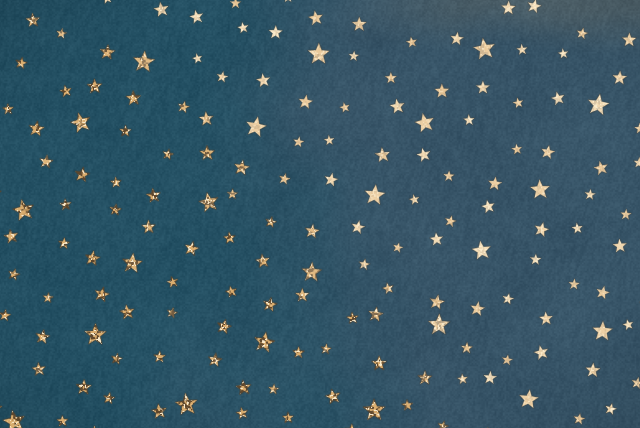
A Shadertoy shader for this pattern:

```glsl
// Scattered gold foil stars on grained petrol-blue leather.

const float CELL = 0.097;         // star spacing, in canvas heights
const float JITTER = 0.56;        // share of a cell a star may wander
const float GRID_TILT = 0.22;     // rotation of the scatter grid
const float STAR_TILT = 0.5;      // range of star rotation
const float R_SMALL = 0.0122;
const float R_MEDIUM = 0.0162;
const float R_LARGE = 0.0240;
const float INNER = 0.45;         // inner to outer star radius
const float SOFTNESS = 0.0013;    // half width of the star edges
const float GRAIN = 0.045;        // leather grain contrast

const vec3 TEAL = vec3(0.140, 0.315, 0.390);
const vec3 SLATE = vec3(0.215, 0.330, 0.405);
const vec3 HAZE = vec3(0.300, 0.375, 0.410);
const vec3 BROWN = vec3(0.34, 0.25, 0.15);
const vec3 GOLD = vec3(0.85, 0.67, 0.42);
const vec3 PEACH = vec3(0.91, 0.77, 0.58);
const vec3 CREAM = vec3(0.98, 0.92, 0.80);

// Integer hash giving two values from 0 to 1
vec2 hash2(vec2 p) {
    uvec2 v = uvec2(ivec2(floor(p))) * 1664525u + 1013904223u;
    v.x += v.y * 1664525u;
    v.y += v.x * 1664525u;
    v ^= v >> 16u;
    v.x += v.y * 1664525u;
    v.y += v.x * 1664525u;
    v ^= v >> 16u;
    return vec2(v & 65535u) / 65535.0;
}

float noise(vec2 p) {
    vec2 i = floor(p), f = fract(p);
    f = f * f * (3.0 - 2.0 * f);
    float low = mix(hash2(i).x, hash2(i + vec2(1, 0)).x, f.x);
    float high = mix(hash2(i + vec2(0, 1)).x, hash2(i + vec2(1, 1)).x, f.x);
    return mix(low, high, f.y);
}

float fbm(vec2 p) {
    float sum = 0.0, amp = 0.5;
    for (int i = 0; i < 4; i++) {
        sum += amp * noise(p);
        p = p * 2.03 + 17.3;
        amp *= 0.5;
    }
    return sum;
}

mat2 rotation(float a) {
    return mat2(cos(a), sin(a), -sin(a), cos(a));
}

// Signed distance to a five-pointed star with one point up
float starDistance(vec2 p, float radius) {
    const float SECTOR = 1.2566371;
    float a = atan(p.x, p.y);
    a = abs(mod(a + 0.5 * SECTOR, SECTOR) - 0.5 * SECTOR);
    vec2 q = length(p) * vec2(cos(a), sin(a));
    vec2 tip = vec2(radius, 0.0);
    vec2 notch = INNER * radius * vec2(cos(0.5 * SECTOR), sin(0.5 * SECTOR));
    vec2 edge = notch - tip, d = q - tip;
    float along = clamp(dot(d, edge) / dot(edge, edge), 0.0, 1.0);
    float side = edge.x * d.y - edge.y * d.x;
    return -sign(side) * length(d - edge * along);
}

// Leather: broad tone shifts, upright fibres and fine grain
vec3 leather(vec2 p) {
    float tone = smoothstep(0.25, 1.0, p.x + 0.7 * (fbm(p * 2.5) - 0.5));
    vec3 color = mix(TEAL, SLATE, tone);
    float corner = smoothstep(0.90, 1.03, p.y + 0.06 * fbm(p * 5.0));
    color = mix(color, HAZE, corner * smoothstep(0.7, 1.2, p.x));
    float fibre = noise(rotation(0.25) * p * vec2(150.0, 50.0)) - 0.5;
    float grain = noise(p * 260.0) - 0.5;
    float mottle = fbm(p * 9.0) - 0.47;
    color += GRAIN * (0.6 * fibre + grain + mottle) * vec3(0.9, 1.0, 1.0);
    float border = smoothstep(0.55, 1.0, length((p - vec2(0.75, 0.5)) * vec2(0.8, 1.1)));
    return color * (1.0 - 0.12 * border);
}

// Foil: smooth and pale where lit, broken into dark flakes where worn
vec3 foil(vec2 p, float worn, float tint) {
    float flake = noise(p * 210.0 + 40.0);
    float spark = noise(p * 290.0 + 90.0);
    vec3 smoothFoil = mix(PEACH, CREAM, clamp(0.7 * tint + 0.5 * spark, 0.0, 1.0));
    vec3 flaked = mix(BROWN, GOLD, smoothstep(0.25, 0.62, flake));
    flaked = mix(flaked, CREAM, smoothstep(0.6, 0.85, spark));
    return mix(smoothFoil, flaked, worn);
}

void mainImage(out vec4 fragColor, in vec2 fragCoord) {
    vec2 p = fragCoord / iResolution.y;
    float aa = max(SOFTNESS, 0.75 / iResolution.y);
    vec3 color = leather(p);
    mat2 tilt = rotation(GRID_TILT);
    vec2 home = floor(tilt * p / CELL);

    for (int y = -1; y <= 1; y++)
    for (int x = -1; x <= 1; x++) {
        vec2 id = home + vec2(x, y);
        vec2 h = hash2(id + 211.0), g = hash2(id + 577.0);
        vec2 center = (id + 0.5 + JITTER * (h - 0.5)) * CELL * tilt;

        // Interleave the three sizes so large stars stay apart
        float kind = mod(id.x + 3.0 * id.y, 7.0);
        float radius = kind < 0.5 ? R_LARGE : (mod(kind, 3.0) < 1.5 && kind > 2.5 ? R_MEDIUM : R_SMALL);
        radius *= 0.93 + 0.14 * g.x;
        vec2 local = rotation(STAR_TILT * (g.y - 0.5)) * (p - center);
        float d = starDistance(local, radius);

        // Wear grows towards the lower left
        float lit = smoothstep(0.45, 0.9, center.x + center.y - 0.5);
        float worn = clamp(1.0 - lit + 0.5 * (g.x - 0.5), 0.12, 0.95);

        // Pressed rim, then the foil itself
        float rim = 1.0 - smoothstep(-aa, 2.0 * aa, d - 0.0008);
        color = mix(color, BROWN, rim * (0.3 + 0.4 * worn));
        color = mix(color, foil(p, worn, h.y), 1.0 - smoothstep(-aa, aa, d));
    }
    fragColor = vec4(clamp(color, 0.0, 1.0), 1.0);
}
```
